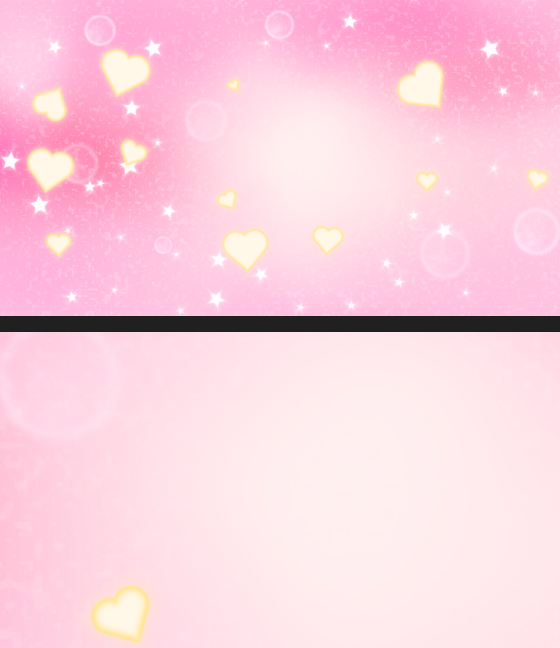
Top, the full canvas; bottom, a detail of the centre.
Give the GLSL for this background, as a WebGL 1 fragment shader.

```glsl
precision highp float;

uniform vec2 u_resolution;

const vec2 GLOW_CENTRE = vec2(0.95, 0.5);

vec3 hash3(vec2 cell, float seed) {
  vec3 q = fract((cell.xyx + seed) * vec3(0.1031, 0.1030, 0.0973));
  q += dot(q, q.yxz + 33.33);
  return fract((q.xxy + q.yzz) * q.zyx);
}

float valueNoise(vec2 p, float seed) {
  vec2 i = floor(p), f = fract(p);
  f = f * f * (3.0 - 2.0 * f);
  float low = mix(hash3(i, seed).x, hash3(i + vec2(1, 0), seed).x, f.x);
  float high = mix(hash3(i + vec2(0, 1), seed).x, hash3(i + vec2(1, 1), seed).x, f.x);
  return mix(low, high, f.y);
}

vec2 rotate(vec2 p, float angle) {
  float c = cos(angle), s = sin(angle);
  return vec2(c * p.x - s * p.y, s * p.x + c * p.y);
}

// Signed distances; heart has its tip at the origin, star has unit radius
float heartDistance(vec2 p) {
  p.x = abs(p.x);
  if (p.x + p.y > 1.0) return length(p - vec2(0.25, 0.75)) - 0.3536;
  vec2 side = p - 0.5 * max(p.x + p.y, 0.0);
  vec2 notch = p - vec2(0.0, 1.0);
  return sqrt(min(dot(side, side), dot(notch, notch))) * sign(p.x - p.y);
}

float starDistance(vec2 p) {
  float sector = 1.256637;
  float angle = abs(mod(atan(p.x, p.y) + 0.5 * sector, sector) - 0.5 * sector);
  vec2 q = length(p) * vec2(cos(angle), sin(angle));
  return dot(q - vec2(1.0, 0.0), normalize(vec2(0.31, 0.57)));
}

vec3 wash(vec3 col, vec2 p, vec2 centre, vec2 radius, vec3 tint, float amount) {
  vec2 q = (p - centre) / radius;
  return mix(col, tint, amount * exp(-dot(q, q)));
}

vec3 paintWashes(vec2 p) {
  vec3 col = vec3(1.0, 0.76, 0.88);
  col = wash(col, p, vec2(0.42, 0.88), vec2(0.40, 0.22), vec3(1.0, 0.61, 0.81), 0.7);
  col = wash(col, p, vec2(1.22, 0.92), vec2(0.42, 0.16), vec3(1.0, 0.50, 0.76), 0.9);
  col = wash(col, p, vec2(1.50, 0.74), vec2(0.38, 0.14), vec3(1.0, 0.55, 0.71), 0.85);
  col = wash(col, p, vec2(0.25, 0.50), vec2(0.42, 0.20), vec3(1.0, 0.48, 0.65), 0.9);
  col = wash(col, p, vec2(0.00, 0.48), vec2(0.15, 0.14), vec3(1.0, 0.43, 0.72), 0.8);
  col = wash(col, p, vec2(0.08, 0.15), vec2(0.25, 0.16), vec3(1.0, 0.66, 0.86), 0.6);
  col = wash(col, p, vec2(1.10, 0.00), vec2(0.32, 0.12), vec3(1.0, 0.65, 0.85), 0.7);
  col = wash(col, p, vec2(0.08, 0.76), vec2(0.12, 0.20), vec3(1.0, 0.84, 0.93), 0.8);
  col = wash(col, p, vec2(1.68, 0.45), vec2(0.18, 0.22), vec3(1.0, 0.82, 0.89), 0.7);
  col = wash(col, p, vec2(1.30, 0.42), vec2(0.42, 0.24), vec3(1.0, 0.83, 0.87), 0.9);
  return wash(col, p, GLOW_CENTRE, vec2(0.37, 0.36), vec3(1.0, 0.94, 0.94), 1.0);
}

// Irregular pale flecks
vec3 addFlecks(vec3 col, vec2 p) {
  float broad = smoothstep(0.66, 0.84, valueNoise(p * 95.0, 11.0));
  float fine = smoothstep(0.72, 0.92, valueNoise(p * 170.0, 23.0));
  float density = 0.4 + 0.6 * valueNoise(p * 4.0, 37.0);
  return mix(col, vec3(1.0, 0.92, 0.94), density * (0.28 * broad + 0.25 * fine));
}

vec3 addBubbles(vec3 col, vec2 p, float spacing) {
  for (int k = 0; k < 9; k++) {
    vec2 cell = floor(p / spacing) + vec2(mod(float(k), 3.0), floor(float(k) / 3.0)) - 1.0;
    vec3 place = hash3(cell, 51.0), trait = hash3(cell, 67.0);
    vec2 centre = (cell + 0.2 + 0.6 * place.xy) * spacing;
    float shown = step(trait.x, 0.6) * step(0.25, distance(centre, GLOW_CENTRE));
    float radius = mix(0.025, 0.085, place.z);
    vec2 q = (p - centre) / radius;
    float r = length(q);
    float ring = exp(-pow((r - 0.9) / 0.11, 2.0));
    float sheen = exp(-2.5 * dot(q + 0.35, q + 0.35)) * (0.5 + valueNoise(p * 70.0, 73.0));
    float body = (0.12 + 0.45 * sheen) * (1.0 - smoothstep(0.85, 1.0, r));
    float alpha = shown * (0.5 * ring + body) * mix(0.5, 1.0, trait.y);
    col = mix(col, vec3(1.0, 0.93, 0.98), min(alpha, 1.0));
  }
  return col;
}

vec3 addStars(vec3 col, vec2 p, float spacing, float pixel) {
  for (int k = 0; k < 9; k++) {
    vec2 cell = floor(p / spacing) + vec2(mod(float(k), 3.0), floor(float(k) / 3.0)) - 1.0;
    vec3 place = hash3(cell, 83.0), trait = hash3(cell, 97.0);
    vec2 centre = (cell + 0.1 + 0.8 * place.xy) * spacing;
    float shown = step(trait.x, 0.58) * step(0.36, distance(centre, GLOW_CENTRE));
    float radius = mix(0.008, 0.032, place.z * place.z);
    float d = starDistance(rotate(p - centre, trait.y - 0.5) / radius) * radius;
    float fill = 1.0 - smoothstep(-pixel, pixel + 0.001, d);
    float halo = 0.45 * exp(-max(d, 0.0) / 0.005);
    col = mix(col, vec3(1.0, 0.99, 1.0), shown * max(fill, halo));
  }
  return col;
}

vec3 addHearts(vec3 col, vec2 p, float spacing, float pixel) {
  for (int k = 0; k < 9; k++) {
    vec2 cell = floor(p / spacing) + vec2(mod(float(k), 3.0), floor(float(k) / 3.0)) - 1.0;
    vec3 place = hash3(cell, 109.0), trait = hash3(cell, 127.0);
    vec2 centre = (cell + 0.2 + 0.6 * place.xy) * spacing;
    float shown = step(trait.x, 0.82) * step(0.26, distance(centre, GLOW_CENTRE));
    float scale = mix(0.03, 0.14, place.z);
    float angle = 1.5 * (trait.y - 0.5) + 3.14 * step(0.82, trait.z);
    float d = heartDistance(rotate(p - centre, angle) / scale + vec2(0.0, 0.55)) * scale;
    float fill = 1.0 - smoothstep(-pixel, pixel + 0.001, d);
    float rim = exp(-pow(d / 0.006, 2.0));
    vec3 body = mix(vec3(1.0, 0.97, 0.91), vec3(1.0, 0.89, 0.55), 0.9 * rim);
    float halo = 0.6 * exp(-max(d, 0.0) / 0.008);
    col = mix(col, vec3(1.0, 0.91, 0.80), shown * halo);
    col = mix(col, body, shown * fill);
  }
  return col;
}

void main() {
  vec2 p = gl_FragCoord.xy / u_resolution.y;
  float pixel = 1.0 / u_resolution.y;
  vec2 drift = vec2(valueNoise(p * 5.0, 3.0), valueNoise(p * 5.0, 7.0)) - 0.5;
  vec3 col = paintWashes(p + 0.09 * drift);
  col = addFlecks(col, p);
  col = addBubbles(col, p, 0.4);
  col = addStars(col, p, 0.15, pixel);
  col = addHearts(col, p, 0.3, pixel);
  gl_FragColor = vec4(col, 1.0);
}
```
